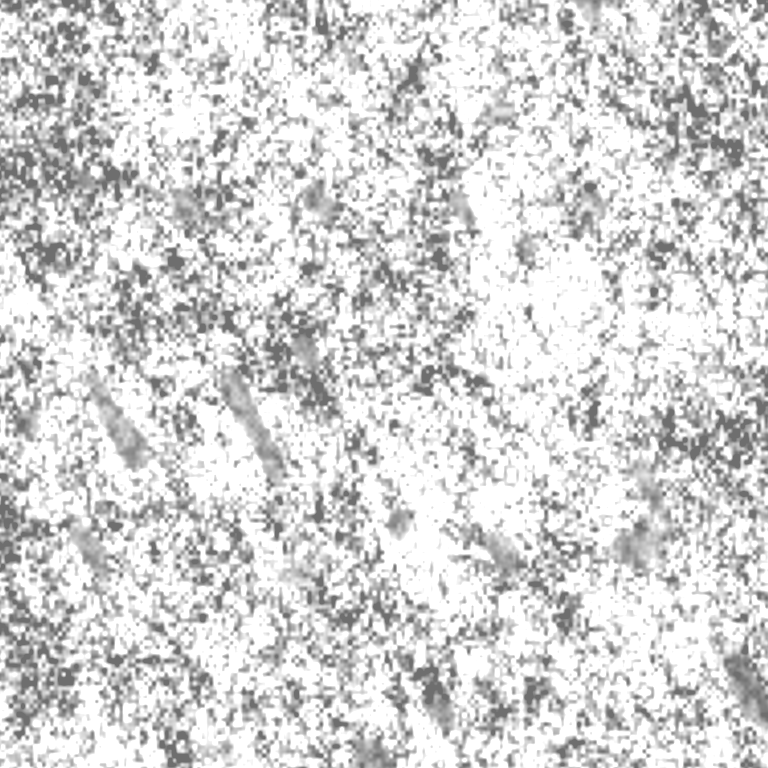
A three.js fragment shader for this texture:

```glsl
// Grainy grey speckle on white, clustered into leaning clumps with a few smooth smudges.
varying vec2 vUv;

const float PAPER_GREY = 1.0;
const float DARKEST_GREY = 0.43;
const float MEAN_DARKNESS = 0.108;   // darkness where the grain field is zero
const float GRAIN_CONTRAST = 0.26;   // darkness per unit of the grain field
const float SMUDGE_LEVEL = 1.15;     // field value inside a smooth smudge
const vec2 LEAN_AXIS = vec2(0.45, -0.89);

// Sine-free hash of a lattice point, 0 to 1
float hash(vec2 p) {
  vec3 q = fract(vec3(p.xyx) * 0.1031);
  q += dot(q, q.yzx + 33.33);
  return fract((q.x + q.y) * q.z);
}

// Smooth value noise, 0 to 1
float valueNoise(vec2 p) {
  vec2 cell = floor(p);
  vec2 f = fract(p);
  vec2 s = f * f * (3.0 - 2.0 * f);
  float low = mix(hash(cell), hash(cell + vec2(1.0, 0.0)), s.x);
  float high = mix(hash(cell + vec2(0.0, 1.0)), hash(cell + vec2(1.0, 1.0)), s.x);
  return mix(low, high, s.y);
}

// Value noise with zero mean and roughly unit deviation
float grainLayer(vec2 p, vec2 cells, float seed) {
  return (valueNoise(p * cells + seed) - 0.5) * 4.66;
}

// Coordinates whose second axis runs along the given direction
vec2 alignTo(vec2 p, vec2 axis) {
  return vec2(dot(p, vec2(-axis.y, axis.x)), dot(p, axis));
}

void main() {
  vec2 leaning = alignTo(vUv, LEAN_AXIS) + 2.0;

  // Fine specks and small blobs, slightly taller than wide
  float specks = grainLayer(vUv, vec2(188.0, 170.0), 17.3);
  float blobs = grainLayer(vUv, vec2(92.0, 74.0), 61.7);

  // Leaning clumps and broad drifts of density
  float clumps = grainLayer(leaning, vec2(42.0, 25.0), 113.1);
  float drifts = grainLayer(leaning, vec2(15.0, 9.0), 171.9);
  float regions = grainLayer(vUv, vec2(5.0, 6.0), 239.4);

  float density = 0.36 * clumps + 0.36 * drifts + 0.26 * regions;
  float field = 0.66 * specks + 0.46 * blobs + density;

  // Rare smudges where the grain melts into even grey
  float smudge = smoothstep(0.76, 0.93, valueNoise(leaning * vec2(19.0, 12.0) + 307.6));
  field = mix(field, SMUDGE_LEVEL + 0.25 * blobs, 0.75 * smudge);

  float darkness = MEAN_DARKNESS + GRAIN_CONTRAST * field;
  float grey = clamp(PAPER_GREY - darkness, DARKEST_GREY, PAPER_GREY);
  gl_FragColor = vec4(vec3(grey), 1.0);
}
```
